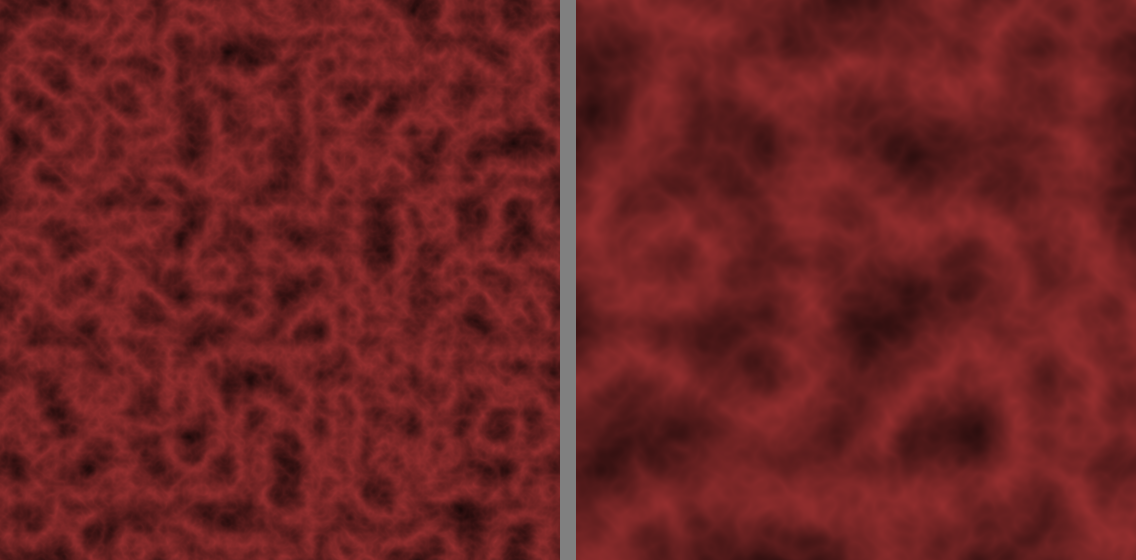
Left: the whole. Right: its middle third, enlarged.
Reproduce this texture procedurally as a Shadertoy shader.

```glsl
// Dark red ridged turbulence: soft bright veins around shadowy hollows, tiling seamlessly.

const float TAU = 6.2831853;
const float BASE_CELLS = 12.0;
const int OCTAVES = 4;
const vec3 RED_TINT = vec3(1.0, 0.313, 0.316);
const float VEIN_BRIGHTNESS = 0.585;
const float HOLLOW_DEPTH = 0.56;
const float DARKEST = 0.08;

float hash(vec2 cell, float seed) {
    vec3 p = fract(vec3(cell.xyx + seed * 17.3) * 0.1031);
    p += dot(p, p.yzx + 33.33);
    return fract((p.x + p.y) * p.z);
}

// Slope contribution of one lattice corner; the lattice wraps after "period" cells
float cornerSlope(vec2 cell, vec2 corner, vec2 local, float period, float seed) {
    vec2 wrapped = floor(mod(cell + corner + 0.5, period));
    float angle = TAU * hash(wrapped, seed);
    return dot(vec2(cos(angle), sin(angle)), local - corner);
}

float gradientNoise(vec2 p, float period, float seed) {
    vec2 cell = floor(p);
    vec2 f = p - cell;
    vec2 fade = f * f * f * (f * (f * 6.0 - 15.0) + 10.0);
    float bottom = mix(cornerSlope(cell, vec2(0, 0), f, period, seed),
                       cornerSlope(cell, vec2(1, 0), f, period, seed), fade.x);
    float top = mix(cornerSlope(cell, vec2(0, 1), f, period, seed),
                    cornerSlope(cell, vec2(1, 1), f, period, seed), fade.x);
    return mix(bottom, top, fade.y);
}

// Absolute value with a rounded crease, which keeps the veins soft
float softAbs(float x, float radius) {
    return sqrt(x * x + radius * radius) - radius;
}

// Sum of folded noise layers: zero on the veins, large in the hollows
float turbulence(vec2 uv, float cells) {
    float sum = 0.0;
    float amplitude = 1.0;
    for (int i = 0; i < OCTAVES; i++) {
        float seed = float(i) + 1.0;
        vec2 shift = seed * vec2(0.37, 0.61);
        sum += amplitude * softAbs(gradientNoise(uv * cells + shift, cells, seed), 0.03);
        cells *= 2.0;
        amplitude *= 0.5;
    }
    return sum;
}

void mainImage(out vec4 fragColor, in vec2 fragCoord) {
    vec2 uv = fragCoord / iResolution.xy;
    float brightness = VEIN_BRIGHTNESS - HOLLOW_DEPTH * turbulence(uv, BASE_CELLS);
    fragColor = vec4(RED_TINT * max(brightness, DARKEST), 1.0);
}
```
